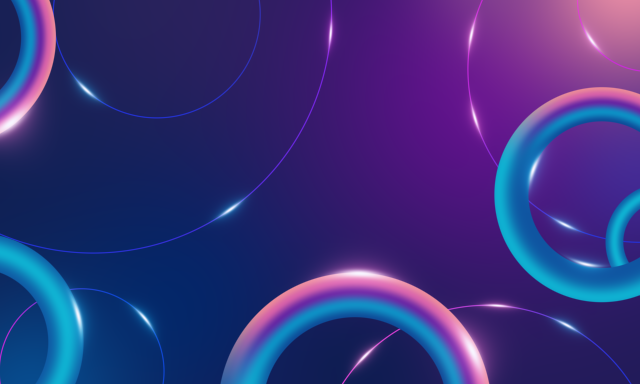
A Shadertoy shader for this background:

```glsl
// Glossy neon rings and thin glinting circles over a navy, violet and pink gradient.

const vec3 PINK = vec3(1.0, 0.40, 0.78);
const vec3 MAGENTA = vec3(0.80, 0.16, 0.86);
const vec3 CYAN = vec3(0.08, 0.68, 1.0);
const vec3 BLUE = vec3(0.14, 0.20, 0.86);

// Soft round falloff, 1 at the centre
float blob(vec2 p, vec2 centre, float radius) {
    vec2 d = (p - centre) / radius;
    return exp(-dot(d, d));
}

vec3 backdrop(vec2 p) {
    vec3 col = mix(vec3(0.06, 0.12, 0.32), vec3(0.12, 0.11, 0.34), smoothstep(0.0, 0.9, p.x));
    col = mix(col, vec3(0.17, 0.14, 0.36), 0.8 * blob(p, vec2(0.45, 1.05), 0.45));
    col = mix(col, vec3(0.0, 0.15, 0.41), 0.9 * blob(p, vec2(0.48, 0.22), 0.36));
    col = mix(col, vec3(0.02, 0.33, 0.60), 0.85 * blob(p, vec2(0.08, -0.04), 0.26));
    col = mix(col, vec3(0.40, 0.06, 0.57), 0.95 * blob(p, vec2(1.30, 0.78), 0.49));
    col = mix(col, vec3(0.24, 0.16, 0.60), 0.85 * blob(p, vec2(1.67, 0.56), 0.22));
    col = mix(col, vec3(0.92, 0.56, 0.65), blob(p, vec2(1.64, 1.08), 0.30));
    col = mix(col, vec3(0.55, 0.30, 0.58), 0.6 * blob(p, vec2(1.28, 1.08), 0.17));
    return mix(col, vec3(0.04, 0.11, 0.31), 0.8 * blob(p, vec2(0.93, 0.02), 0.22));
}

// Thin circle whose colour runs from one tint to another along an axis
void hoop(inout vec3 col, vec2 p, vec2 centre, float radius, vec3 from, vec3 to, vec2 axis) {
    vec2 d = p - centre;
    float edge = abs(length(d) - radius);
    float px = 1.0 / iResolution.y;
    float along = smoothstep(-0.8, 0.8, dot(normalize(d + 1e-5), axis));
    float cover = 1.0 - smoothstep(0.0012 - 0.5 * px, 0.0012 + 0.8 * px, edge);
    col = mix(col, mix(from, to, along), 0.9 * cover);
}

// Curved highlight with a tinted halo and a white core
void glint(inout vec3 col, vec2 p, vec2 centre, float radius, float angle, vec2 size, vec3 tint) {
    vec2 d = p - centre;
    vec2 dir = vec2(cos(angle), sin(angle));
    float along = dot(d, vec2(-dir.y, dir.x)) / size.x;
    float across = (length(d) - radius) / size.y;
    float side = step(0.0, dot(d, dir));
    float halo = side * exp(-along * along - abs(across) * 1.3);
    float core = side * exp(-along * along * 3.0 - across * across * 10.0);
    col += (1.0 - col) * tint * halo * 0.75;
    col = mix(col, vec3(0.97, 0.96, 1.0), core);
}

// Tube colours across the width w: 0 at the inner rim, 1 at the outer rim
vec3 warmTube(float w) {
    vec3 col = mix(vec3(0.05, 0.30, 0.60), vec3(0.05, 0.56, 0.77), smoothstep(0.0, 0.28, w));
    col = mix(col, vec3(0.40, 0.15, 0.64), smoothstep(0.28, 0.58, w));
    col = mix(col, vec3(0.84, 0.38, 0.66), smoothstep(0.55, 0.82, w));
    return mix(col, vec3(0.92, 0.54, 0.60), smoothstep(0.78, 1.0, w));
}

vec3 coolTube(float w, float crest) {
    float shine = exp(-pow((w - crest) / 0.34, 2.0));
    return mix(vec3(0.06, 0.33, 0.63), vec3(0.06, 0.69, 0.82), shine);
}

// Tube from radii.x to radii.y; warmth is (axis, offset): how far the warm side reaches
void ring(inout vec3 col, vec2 p, vec2 centre, vec2 radii, vec3 warmth, float crest) {
    vec2 d = p - centre;
    float r = length(d);
    float px = 0.8 / iResolution.y;
    float w = clamp((r - radii.x) / (radii.y - radii.x), 0.0, 1.0);
    float warm = smoothstep(-0.45, 0.45, dot(d / max(r, 1e-4), warmth.xy) + warmth.z);
    vec3 tube = mix(coolTube(w, crest), warmTube(w), warm);
    float cover = smoothstep(-px, px, r - radii.x) * smoothstep(-px, px, radii.y - r);
    col = mix(col, tube, cover);
}

void mainImage(out vec4 fragColor, in vec2 fragCoord) {
    // Canvas height is one unit
    vec2 p = fragCoord / iResolution.xy * vec2(1.67, 1.0);
    vec3 col = backdrop(p);

    // Thin circles, each with its glints
    vec2 c = vec2(0.409, 0.963);
    hoop(col, p, c, 0.270, BLUE, vec3(0.20, 0.20, 0.72), vec2(0.7, 0.7));
    glint(col, p, c, 0.270, -2.322, vec2(0.045, 0.014), CYAN);
    c = vec2(0.243, 0.963);
    hoop(col, p, c, 0.622, BLUE, vec3(0.50, 0.15, 0.92), vec2(0.8, 0.6));
    glint(col, p, c, 0.622, -0.08, vec2(0.045, 0.011), MAGENTA);
    glint(col, p, c, 0.622, -0.957, vec2(0.045, 0.014), CYAN);
    c = vec2(1.672, 0.820);
    hoop(col, p, c, 0.451, BLUE, MAGENTA, vec2(-0.6, 0.8));
    glint(col, p, c, 0.451, 2.942, vec2(0.045, 0.012), PINK);
    glint(col, p, c, 0.451, -2.853, vec2(0.045, 0.012), PINK);
    glint(col, p, c, 0.451, -2.024, vec2(0.040, 0.012), CYAN);
    c = vec2(1.693, 1.0);
    hoop(col, p, c, 0.186, MAGENTA, PINK, vec2(0.0, 1.0));
    glint(col, p, c, 0.183, -2.527, vec2(0.042, 0.013), PINK);
    c = vec2(0.213, 0.033);
    hoop(col, p, c, 0.215, MAGENTA, vec3(0.06, 0.28, 0.85), vec2(0.9, 0.4));
    glint(col, p, c, 0.215, 0.70, vec2(0.045, 0.013), CYAN);
    c = vec2(1.270, -0.243);
    hoop(col, p, c, 0.448, vec3(0.90, 0.25, 0.85), BLUE, vec2(1.0, -0.2));
    glint(col, p, c, 0.448, 2.36, vec2(0.045, 0.012), PINK);
    glint(col, p, c, 0.448, 1.507, vec2(0.045, 0.010), PINK);
    glint(col, p, c, 0.448, 1.085, vec2(0.040, 0.012), CYAN);

    // Right: small ring behind the large one
    ring(col, p, vec2(1.733, 0.370), vec2(0.1065, 0.153), vec3(0.0, 0.0, -1.0), 0.5);
    c = vec2(1.570, 0.493);
    ring(col, p, c, vec2(0.191, 0.280), vec3(0.25, 0.97, -0.45), 0.88);
    glint(col, p, c, 0.190, 2.787, vec2(0.055, 0.018), CYAN);
    glint(col, p, c, 0.186, -1.793, vec2(0.050, 0.014), CYAN);

    // Left: warm ring above, cyan ring below
    c = vec2(-0.141, 0.902);
    ring(col, p, c, vec2(0.196, 0.287), vec3(0.8, -0.5, 0.1), 0.6);
    glint(col, p, c, 0.280, -0.924, vec2(0.090, 0.045), PINK);
    c = vec2(-0.067, 0.109);
    ring(col, p, c, vec2(0.193, 0.285), vec3(0.0, 0.0, -1.0), 0.55);
    glint(col, p, c, 0.280, 0.25, vec2(0.070, 0.020), CYAN);

    // Bottom: large warm ring
    c = vec2(0.926, -0.067);
    ring(col, p, c, vec2(0.241, 0.357), vec3(0.6, 0.8, 0.2), 0.4);
    glint(col, p, c, 0.355, 1.53, vec2(0.105, 0.030), PINK);
    glint(col, p, c, 0.343, 0.464, vec2(0.090, 0.040), PINK);

    fragColor = vec4(clamp(col, 0.0, 1.0), 1.0);
}
```
